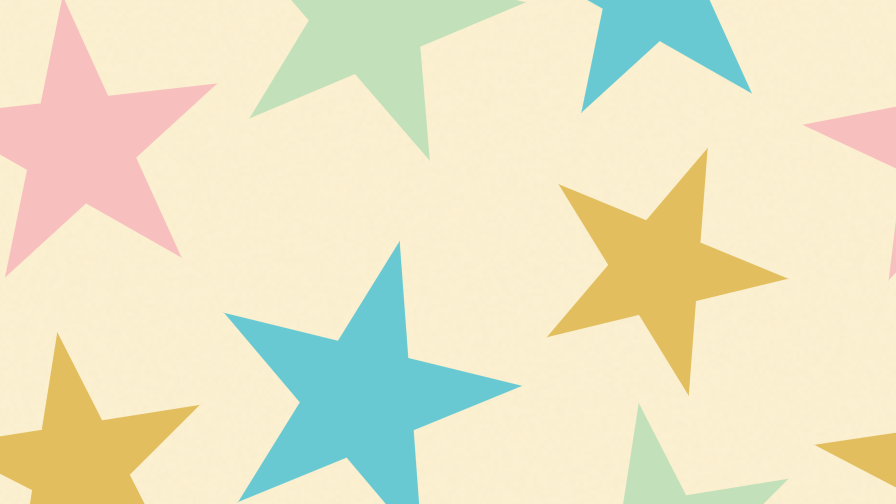
This pattern is drawn by a Shadertoy shader. Its source:

```glsl
// Large flat five-pointed stars scattered on warm cream paper with faint grain.
// Stars sit in staggered columns that repeat in threes; each column has its own
// row spacing, tilt and colour order, and a hash loosens every star a little.

#define COLUMN_START 0.147   // x of the first column, in canvas heights
#define COLUMN_STEP 0.579    // distance between columns
#define POSITION_JITTER 0.012
#define TILT_JITTER 0.05     // radians
#define GRAIN_SCALE 130.0
#define GRAIN_AMOUNT 0.010

const float SECTOR = 1.2566371;  // a fifth of a turn

const vec3 CREAM = vec3(0.982, 0.938, 0.814);

// Star colour, with its radius in the last component.
const vec4 STARS[4] = vec4[4](
    vec4(0.886, 0.745, 0.369, 0.270),   // gold
    vec4(0.408, 0.790, 0.824, 0.302),   // aqua
    vec4(0.973, 0.749, 0.749, 0.300),   // pink
    vec4(0.761, 0.878, 0.729, 0.295));  // mint

// Settings for each of the three column kinds.
const vec3 ROW_START = vec3(0.079, 0.199, 0.472);
const vec3 ROW_STEP = vec3(0.634, 0.759, 0.554);
const vec3 SCALE = vec3(1.00, 1.06, 0.96);
const vec3 TILT = vec3(0.47, 0.11, -0.06);
const vec3 ODD_ROW_TURN = vec3(0.0, 0.0, 0.53);
const vec3 COLOUR_START = vec3(0.0, 1.0, 0.0);
const vec3 COLOUR_STEP = vec3(2.0, 2.0, 1.0);

vec3 hash3(vec2 p) {
    vec3 q = fract(vec3(p.xyx) * vec3(0.1031, 0.1030, 0.0973));
    q += dot(q, q.yxz + 33.33);
    return fract((q.xxy + q.yzz) * q.zyx);
}

float valueNoise(vec2 p) {
    vec2 i = floor(p), f = fract(p);
    f = f * f * (3.0 - 2.0 * f);
    float low = mix(hash3(i).x, hash3(i + vec2(1, 0)).x, f.x);
    float high = mix(hash3(i + vec2(0, 1)).x, hash3(i + vec2(1, 1)).x, f.x);
    return mix(low, high, f.y);
}

// Signed distance to the edge lines of a pentagram, folded into half a point.
float starDistance(vec2 p, float radius, float tilt) {
    float angle = mod(atan(p.y, p.x) - tilt + 0.5 * SECTOR, SECTOR) - 0.5 * SECTOR;
    vec2 folded = length(p) * vec2(cos(angle), abs(sin(angle)));
    return dot(folded - vec2(radius, 0.0), vec2(cos(SECTOR), sin(SECTOR)));
}

void mainImage(out vec4 fragColor, in vec2 fragCoord) {
    vec2 uv = fragCoord / iResolution.y;
    float edge = 0.7 / iResolution.y;

    // Paper
    vec3 colour = CREAM + GRAIN_AMOUNT * (valueNoise(uv * GRAIN_SCALE) - 0.5);

    // Stars from the nearest columns and rows
    float nearColumn = round((uv.x - COLUMN_START) / COLUMN_STEP);
    for (int i = -1; i <= 1; i++) {
        float column = nearColumn + float(i);
        int kind = int(mod(column + 0.5, 3.0));
        float nearRow = round((uv.y - ROW_START[kind]) / ROW_STEP[kind]);
        for (int j = -1; j <= 1; j++) {
            float row = nearRow + float(j);
            vec3 jitter = 2.0 * hash3(vec2(column, row) + 50.0) - 1.0;
            vec2 centre = vec2(COLUMN_START + column * COLUMN_STEP,
                               ROW_START[kind] + row * ROW_STEP[kind]);
            centre += POSITION_JITTER * jitter.xy;
            float tilt = TILT[kind] + mod(row, 2.0) * ODD_ROW_TURN[kind]
                       + TILT_JITTER * jitter.z;
            float order = COLOUR_START[kind] + row * COLOUR_STEP[kind];
            vec4 star = STARS[int(mod(order + 0.5, 4.0))];
            float d = starDistance(uv - centre, star.w * SCALE[kind], tilt);
            colour = mix(colour, star.rgb, 1.0 - smoothstep(-edge, edge, d));
        }
    }
    fragColor = vec4(colour, 1.0);
}
```
